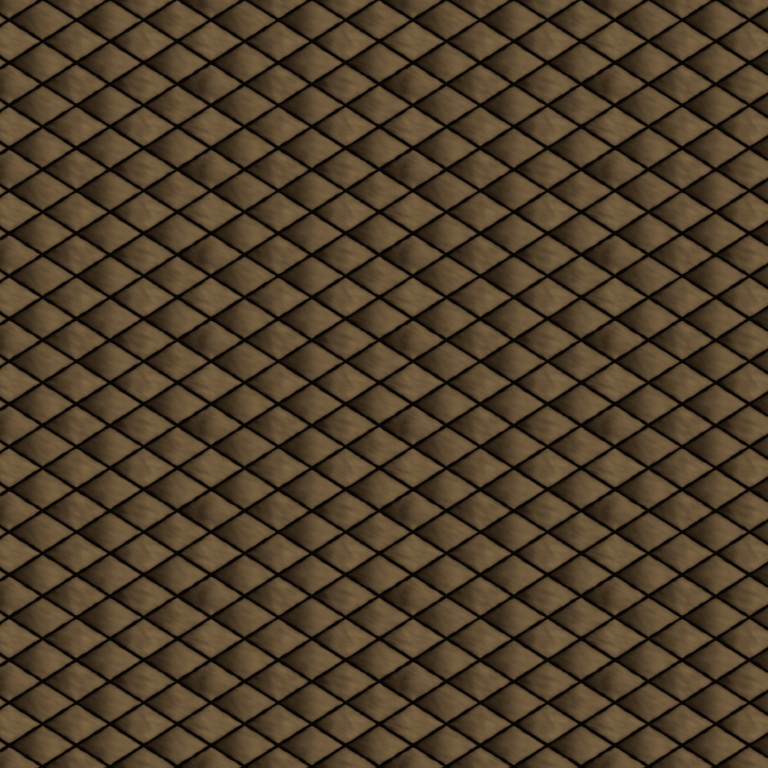
Reproduce this pattern procedurally as a Shadertoy shader.

```glsl
// Brown diamond scales split by thin black lines, dark at the left and finely grained.

const vec2 REPEATS = vec2(11.41, 18.0);      // diamonds across and down
const vec2 PHASE = vec2(0.635, 0.03);        // lattice offset in diamonds
const vec2 TILE = vec2(6.0, 4.0);            // variation period in half diamonds
const vec2 DARK_CELL = vec2(5.0, 0.0);       // most worn diamond of each period
const vec3 LIGHT = vec3(0.445, 0.36, 0.245);
const vec3 SHADOW = vec3(0.13, 0.09, 0.05);
const vec3 LINE = vec3(0.03, 0.015, 0.008);
const float LINE_HALF = 0.0018;              // half width, canvas units
const float LINE_SOFT = 0.0014;              // edge softness, canvas units
const float LINE_WOBBLE = 0.0012;
const vec2 GRAIN_SCALE = vec2(11.0, 9.0);    // grains per diamond
const float GRAIN_AMOUNT = 0.22;
const float SMUDGE_AMOUNT = 0.5;

float hash(vec2 p) {
    return fract(sin(dot(p, vec2(12.9898, 78.233))) * 43758.5453);
}

float noise(vec2 p) {
    vec2 i = floor(p);
    vec2 f = fract(p);
    f = f * f * (3.0 - 2.0 * f);
    return mix(mix(hash(i), hash(i + vec2(1.0, 0.0)), f.x),
               mix(hash(i + vec2(0.0, 1.0)), hash(i + vec2(1.0, 1.0)), f.x), f.y);
}

// Embossed grain: the slope of noise along a slanted direction
float grain(vec2 p) {
    vec2 slanted = p + vec2(0.5 * p.y, 0.35 * p.x);
    return noise(slanted + vec2(-0.3, 0.45)) - noise(slanted - vec2(-0.3, 0.45));
}

// Coverage of a line at distance d
float lineMask(float d, float soft) {
    return 1.0 - smoothstep(LINE_HALF - soft, LINE_HALF + soft, d);
}

void mainImage(out vec4 fragColor, in vec2 fragCoord) {
    vec2 uv = fragCoord / iResolution.y;
    vec2 p = uv * REPEATS - PHASE;

    // Diagonal lattice: lines run where either coordinate is whole
    vec2 diagonal = vec2(p.x + p.y, p.x - p.y);
    vec2 cell = floor(diagonal);
    vec2 center = 0.5 * vec2(cell.x + cell.y + 1.0, cell.x - cell.y);
    vec2 local = p - center;
    vec2 id = floor(mod(2.0 * center + 0.5, TILE));
    float seed = hash(id + 3.7);

    // Shade rises from the left corner, shifted a little per diamond
    float shift = 0.16 * (seed - 0.5);
    float light = smoothstep(-0.56, 0.13, local.x + shift);

    // Worn smudges left of the middle
    float worn = id == DARK_CELL ? 1.0 : 0.55 * hash(id + 9.1);
    vec2 offset = (local - vec2(-0.14, -0.03)) / vec2(0.25, 0.3);
    float patches = 0.5 + noise(local * 6.0 + id * 13.0);
    light *= 1.0 - SMUDGE_AMOUNT * worn * patches * exp(-dot(offset, offset));

    // Fine grain over a softer mottling
    vec2 grainPos = local * GRAIN_SCALE + id * 17.0;
    float texture2 = grain(grainPos) + 0.4 * grain(grainPos * 2.1);
    float mottle = noise(local * vec2(5.0, 4.0) + id * 7.0) - 0.5;
    light += GRAIN_AMOUNT * (0.5 + 0.5 * seed) * texture2 + 0.12 * mottle;
    vec3 color = mix(SHADOW, LIGHT, clamp(light, 0.0, 1.1));

    // Slightly ragged lines that thicken where they cross
    vec2 lineDist = abs(diagonal - floor(diagonal + 0.5)) / length(REPEATS);
    lineDist += LINE_WOBBLE * (noise(mod(p, TILE * 0.5) * vec2(14.0, 10.0)) - 0.5);
    float soft = max(LINE_SOFT, 0.7 / iResolution.y);
    float gaps = (1.0 - lineMask(lineDist.x, soft)) * (1.0 - lineMask(lineDist.y, soft));
    float edgeShade = smoothstep(0.0, 0.007, min(lineDist.x, lineDist.y));
    color *= mix(0.75, 1.0, edgeShade);

    fragColor = vec4(mix(LINE, color, gaps), 1.0);
}
```
